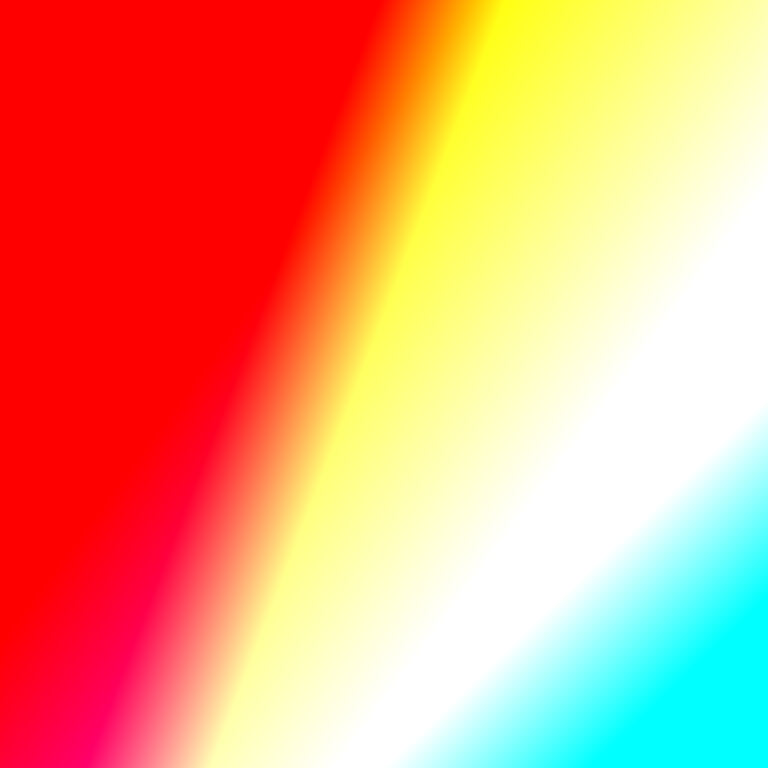
Give the GLSL for this background, as a three.js fragment shader.

```glsl
varying vec2 vUv;

// Clamped linear ramp across a slanted band.
// start: where the ramp is zero on the bottom edge
// lean: sideways shift of the band per unit of height
// width: horizontal distance from zero to one; negative falls to the right
float slantedRamp(vec2 p, float start, float lean, float width) {
  return clamp((p.x - start - lean * p.y) / width, 0.0, 1.0);
}

void main() {
  // Red fades out into cyan at the lower right
  float red = slantedRamp(vUv, 0.768, 1.04, -0.267);

  // Green rises in a steep, narrow band
  float green = slantedRamp(vUv, 0.111, 0.384, 0.163);

  // Blue rises in a broad band that whitens the yellow
  float blue = slantedRamp(vUv, -0.124, 0.743, 0.56);

  gl_FragColor = vec4(red, green, blue, 1.0);
}
```
